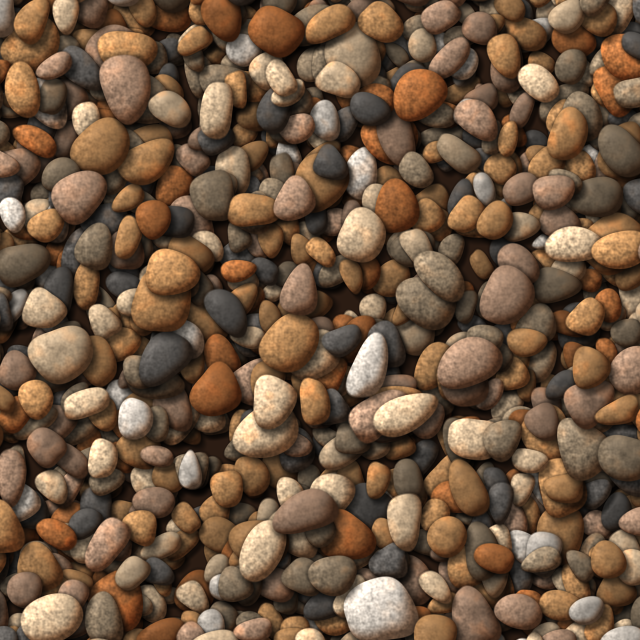
This texture is drawn by a WebGL 1 fragment shader. Its source:

```glsl
precision highp float;
// A beach of rounded pebbles, lit warmly from the upper left.
// Layers of jittered cells are painted from deep to top: each stone first
// drops a soft shadow on what lies below, then covers it with a shaded dome.
uniform vec2 u_resolution;

const int LAYERS = 6;
const float TAU = 6.28318;
const vec3 GAP = vec3(0.17, 0.11, 0.075);
const vec3 OCHRE = vec3(0.84, 0.62, 0.40);
const vec3 RUST = vec3(0.76, 0.47, 0.26);
const vec3 CREAM = vec3(0.95, 0.82, 0.66);
const vec3 OLIVE = vec3(0.60, 0.52, 0.42);
const vec3 SLATE = vec3(0.43, 0.41, 0.39);
const vec3 ROSE = vec3(0.75, 0.60, 0.49);
const vec3 CHALK = vec3(0.98, 0.93, 0.87);
const vec3 SHADE_TINT = vec3(1.10, 0.88, 0.72);

vec4 hash4(vec2 cell, float seed) {
  vec4 h = fract(vec4(cell.xyx, seed + 3.7) * vec4(0.1031, 0.1030, 0.0973, 0.1099));
  h += dot(h, h.wzxy + 33.33);
  return fract((h.xxyz + h.yzzw) * h.zywx);
}

float gradientNoise(vec2 p) {
  vec2 i = floor(p), f = fract(p);
  vec2 s = f * f * f * (f * (f * 6.0 - 15.0) + 10.0);
  vec2 a = hash4(i, 91.0).xy - 0.5;
  vec2 b = hash4(i + vec2(1.0, 0.0), 91.0).xy - 0.5;
  vec2 c = hash4(i + vec2(0.0, 1.0), 91.0).xy - 0.5;
  vec2 d = hash4(i + 1.0, 91.0).xy - 0.5;
  return 2.0 * mix(mix(dot(a, f), dot(b, f - vec2(1.0, 0.0)), s.x),
                   mix(dot(c, f - vec2(0.0, 1.0)), dot(d, f - 1.0), s.x), s.y);
}

mat2 rotation(float angle) {
  float c = cos(angle), s = sin(angle);
  return mat2(c, s, -s, c);
}

// Weighted choice of mineral colour, with slight variation in lightness.
vec3 stoneColour(float pick, float tint) {
  vec3 c = OCHRE;
  c = mix(c, RUST, step(0.27, pick));
  c = mix(c, CREAM, step(0.37, pick));
  c = mix(c, OLIVE, step(0.54, pick));
  c = mix(c, SLATE, step(0.70, pick));
  c = mix(c, ROSE, step(0.82, pick));
  c = mix(c, CHALK, step(0.94, pick));
  return c * mix(0.78, 1.10, tint);
}

// Radial measure of a stone: 0 at its centre, 1 on its outline.
float stoneRadius(vec2 local, vec2 axes, vec4 form) {
  vec2 q = local / axes;
  q.y *= 1.0 + (form.x - 0.5) * 0.5 * clamp(q.x, -1.3, 1.3);
  float angle = atan(q.y, q.x + 0.00001);
  float wobble = 0.04 * sin(2.0 * angle + TAU * form.z)
               + 0.05 * sin(3.0 * angle + TAU * form.w);
  float squareness = mix(2.0, 2.9, form.y * form.y);
  q = pow(abs(q) + 0.0001, vec2(squareness));
  return pow(q.x + q.y, 1.0 / squareness) * (1.0 + wobble);
}

// Diffuse light and faint sheen on a flattened dome.
vec2 domeLight(vec2 outward, float r, float bump) {
  vec3 lamp = normalize(vec3(-0.52, 0.60, 0.66));
  float rim = min(r, 1.0);
  vec2 slope = outward * pow(rim, 1.9) * 0.96;
  vec3 n = normalize(vec3(slope + bump, sqrt(1.0 - 0.92 * pow(rim, 3.8))));
  float sheen = pow(max(dot(n, normalize(lamp + vec3(0.0, 0.0, 1.0))), 0.0), 18.0);
  return vec2(0.33 + 0.80 * max(dot(n, lamp), 0.0), sheen);
}

// Paints one stone and its shadow over the ground colour.
vec3 paintStone(vec3 ground, vec2 p, float size, vec4 form, vec4 look,
                vec2 relief, float depth, float pixel) {
  float major = size * mix(0.38, 0.68, form.z * form.z);
  vec2 axes = major * vec2(1.0, mix(0.52, 0.92, look.z));
  mat2 turn = rotation(TAU * look.w);
  vec2 local = turn * p;
  float r = stoneRadius(local, axes, form);
  float shade = stoneRadius(turn * (p - vec2(0.09, -0.11) * size), axes, form);
  ground *= 1.0 - 0.56 * (1.0 - smoothstep(0.78, 1.25, shade));
  ground *= 1.0 - 0.30 * (1.0 - smoothstep(0.95, 1.18, r));

  vec2 outward = normalize((local / (axes * axes)) * turn + 0.00001);
  vec2 light = domeLight(outward, r, relief.y * 0.16);
  float mottle = relief.x * mix(0.06, 0.36, form.w) + relief.y * mix(0.12, 0.42, look.y);
  vec3 colour = stoneColour(look.x, look.y) * (1.0 + mottle);
  float stain = smoothstep(0.0, 0.5, relief.x) * form.w * 0.6;
  colour *= mix(vec3(1.0), vec3(1.06, 0.90, 0.76), stain);
  colour *= mix(SHADE_TINT, vec3(1.0), smoothstep(0.3, 0.8, light.x));
  colour = (colour * light.x + 0.05 * light.y) * depth;
  float cover = smoothstep(-pixel, pixel, (1.0 - r) * axes.y);
  return mix(ground, colour, cover);
}

void main() {
  vec2 uv = gl_FragCoord.xy / u_resolution.y;
  float pixel = 0.8 / u_resolution.y;
  float blotch = gradientNoise(uv * 32.0) + 0.5 * gradientNoise(uv * 71.0 + 5.0);
  float grain = gradientNoise(uv * 130.0) + 0.7 * gradientNoise(uv * 240.0 + 9.0);
  vec3 colour = GAP;

  for (int k = 0; k < LAYERS; k++) {
    float layer = float(k);
    float rank = layer / float(LAYERS - 1);
    float cells = mix(17.0, 12.5, rank);
    mat2 tilt = rotation(layer * 1.3);
    vec2 grid = tilt * uv * cells + layer * 7.31 + 40.0;
    // Constant row order keeps overlaps consistent between cells.
    for (int j = -1; j <= 1; j++) {
      for (int i = -1; i <= 1; i++) {
        vec2 cell = floor(grid) + vec2(float(i), float(j));
        vec4 form = hash4(cell, layer * 2.0 + 11.0);
        vec4 look = hash4(cell + 57.0, layer * 2.0 + 30.0);
        vec4 place = hash4(cell + 113.0, layer * 2.0 + 53.0);
        if (place.z > mix(0.95, 0.58, rank)) continue;
        vec2 p = (grid - cell - 0.5 - (place.xy - 0.5) * 0.7) * tilt / cells;
        colour = paintStone(colour, p, 1.0 / cells, form, look,
                            vec2(blotch, grain), mix(0.74, 1.0, rank), pixel);
      }
    }
  }
  gl_FragColor = vec4(clamp(colour, 0.0, 1.0), 1.0);
}
```
